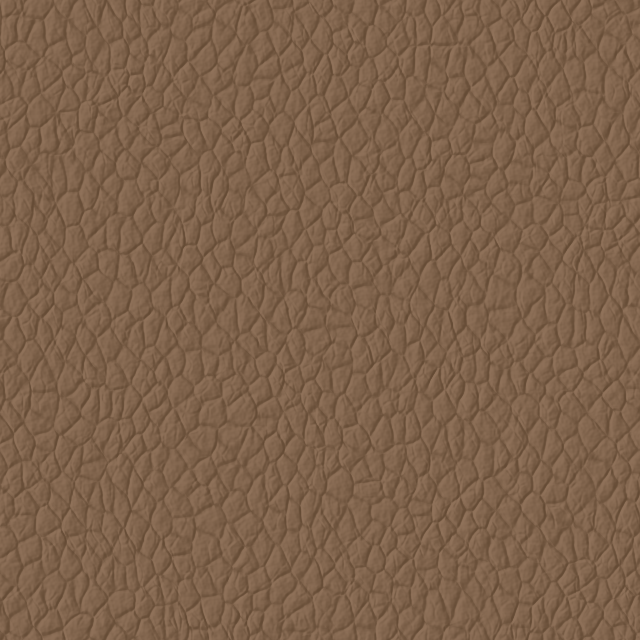
Reproduce this texture procedurally as a Shadertoy shader.

```glsl
// Brown pebbled leather: warped, upright diamond grains parted by creases.
// A height field of domed grains, finer cracks and gradient noise is lit from
// the upper left by central differences, then toned around one mid brown.

#define GRAINS vec2(25.0, 17.0)   // diamonds across and up the canvas
#define CREASE_WIDTH 0.27         // in grain units
#define DOME_HEIGHT 0.95
#define CRACK_DEPTH 0.42
#define WRINKLE_DEPTH 0.55
#define WARP 0.012
#define RELIEF 0.0105
#define CREASE_SHADE 0.85
#define LIGHT_DIR vec2(-0.88, 0.47)
#define MID_BROWN vec3(0.492, 0.382, 0.291)
#define TONE_STEP vec3(0.050, 0.045, 0.043)

vec2 hash2(vec2 cell) {
    vec3 p = fract(cell.xyx * vec3(0.1031, 0.1030, 0.0973));
    p += dot(p, p.yzx + 33.33);
    return fract((p.xx + p.yz) * p.zy);
}

float cornerSlope(vec2 corner, vec2 offset) {
    float angle = 6.2832 * hash2(corner).x;
    return dot(vec2(cos(angle), sin(angle)), offset);
}

float gradientNoise(vec2 p) {
    vec2 i = floor(p), f = p - i;
    vec2 u = f * f * f * (f * (f * 6.0 - 15.0) + 10.0);
    vec2 x = vec2(1.0, 0.0);
    float low = mix(cornerSlope(i, f), cornerSlope(i + x, f - x), u.x);
    float high = mix(cornerSlope(i + x.yx, f - x.yx), cornerSlope(i + 1.0, f - 1.0), u.x);
    return mix(low, high, u.y);
}

// Gap between the two nearest grain centres: zero along the creases
float creaseDistance(vec2 p) {
    vec2 i = floor(p), f = p - i;
    float nearest = 9.0, second = 9.0;
    for (int y = -1; y <= 1; y++)
    for (int x = -1; x <= 1; x++) {
        vec2 cell = vec2(x, y);
        vec2 centre = cell + 0.14 + 0.72 * hash2(i + cell + 117.0);
        float d = length(centre - f);
        second = min(second, max(nearest, d));
        nearest = min(nearest, d);
    }
    return second - nearest;
}

// Lattice turned by an eighth, so that grains stand on their points
vec2 diamondLattice(vec2 uv) {
    vec2 broad = vec2(gradientNoise(uv * 6.0 + 3.0), gradientNoise(uv * 6.0 + 41.0));
    vec2 small = vec2(gradientNoise(uv * 38.0 + 9.0), gradientNoise(uv * 38.0 + 73.0));
    vec2 p = GRAINS * (uv + WARP * (2.0 * broad + 0.4 * small));
    return vec2(p.x + p.y, p.x - p.y);
}

float leatherHeight(vec2 uv) {
    vec2 p = diamondLattice(uv);
    float gap = creaseDistance(p);
    float groove = smoothstep(-0.03, CREASE_WIDTH, gap);
    float dome = smoothstep(-0.3, 0.95, gap);

    // Groove depth varies, and finer cracks appear only in patches
    float depth = 0.62 + 0.5 * gradientNoise(uv * 17.0 + 35.0);
    float patches = smoothstep(-0.3, 0.3, gradientNoise(uv * 23.0 + 60.0));
    float crack = smoothstep(0.0, 0.35, creaseDistance(p * 1.6 + 90.0));

    float wrinkles = gradientNoise(uv * vec2(88.0, 72.0) + 11.0)
                   + 0.45 * gradientNoise(uv * 170.0 + 29.0);
    return depth * groove + DOME_HEIGHT * dome
         + CRACK_DEPTH * patches * crack + WRINKLE_DEPTH * wrinkles;
}

void mainImage(out vec4 fragColor, in vec2 fragCoord) {
    vec2 uv = fragCoord / iResolution.y;

    // Slope towards the light
    vec2 stepToLight = 0.0014 * normalize(LIGHT_DIR);
    float rise = leatherHeight(uv - stepToLight) - leatherHeight(uv + stepToLight);
    float slope = RELIEF * rise / (2.0 * length(stepToLight));

    // Shadowed creases
    float gap = creaseDistance(diamondLattice(uv));
    float crease = 1.0 - smoothstep(-0.03, CREASE_WIDTH, gap);
    float tone = 0.27 + 0.8 * slope - CREASE_SHADE * crease;

    // Soft limits keep highlights muted and shadows deeper
    tone = tone > 0.0 ? 1.5 * tanh(tone / 1.5) : 2.1 * tanh(tone / 2.1);
    fragColor = vec4(MID_BROWN + TONE_STEP * tone, 1.0);
}
```
